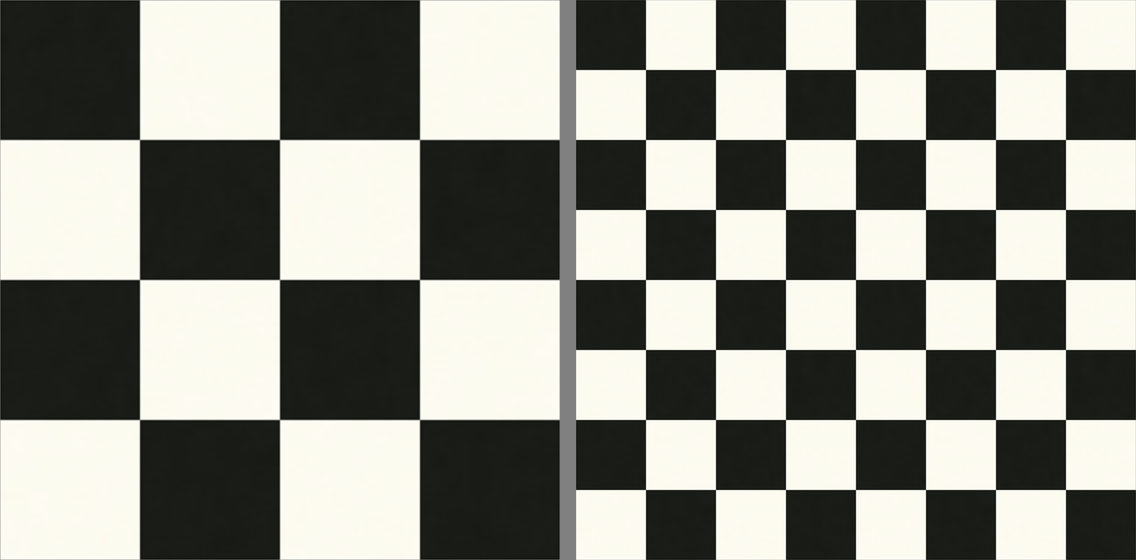
Left: one tile. Right: repeated 2 by 2.
Write a Shadertoy shader that draws this pattern.

```glsl
// Checkerboard of four by four squares, near-black and warm ivory.
// Two smoothed square waves multiply into the checks; wrapping value noise
// adds a faint mottle, and a thin rim sharpens the tone along each edge.

// Integer hash of a lattice point, from 0 to 1
float hash(ivec2 cell) {
    uvec2 q = uvec2(cell) * uvec2(1597u, 3571u);
    uint n = (q.x ^ (q.y << 7)) * 7919u;
    n = (n ^ (n >> 15)) * 74093u;
    n = (n ^ (n >> 13)) * 9973u;
    return float((n >> 8) & 65535u) / 65535.0;
}

// Value noise that repeats after a whole number of lattice cells
float tiledNoise(vec2 uv, ivec2 period) {
    vec2 p = uv * vec2(period);
    ivec2 a = ivec2(floor(p)) % period;
    ivec2 b = (a + 1) % period;
    vec2 t = smoothstep(0.0, 1.0, fract(p));
    return mix(mix(hash(a), hash(ivec2(b.x, a.y)), t.x),
               mix(hash(ivec2(a.x, b.y)), hash(b), t.x), t.y);
}

void mainImage(out vec4 fragColor, in vec2 fragCoord) {
    vec2 uv = fragCoord / iResolution.xy;
    vec2 grid = uv * 4.0;

    // Distance to the nearest edge on each axis, in squares
    vec2 edge = 0.5 - abs(fract(grid) - 0.5);
    vec2 soft = max(vec2(0.006), 2.0 / iResolution.xy);

    // Antialiased square waves; their product alternates the squares
    vec2 wave = (1.0 - 2.0 * mod(floor(grid), 2.0)) * clamp(edge / soft, 0.0, 1.0);
    float ivory = 0.5 + 0.5 * wave.x * wave.y;

    // Broad cloudiness plus a fine, faintly woven grain
    float mottle = 0.5 * tiledNoise(uv, ivec2(28))
                 + 0.25 * tiledNoise(uv, ivec2(96, 40))
                 + 0.25 * tiledNoise(uv, ivec2(48, 128)) - 0.5;

    vec3 dark = vec3(0.100, 0.109, 0.088) + 0.018 * mottle;
    vec3 light = vec3(0.989, 0.984, 0.943) + vec3(0.008, 0.008, 0.020) * mottle;

    // Rim: blacks deepen and whites brighten beside the boundaries
    float rim = 1.0 - smoothstep(0.008, 0.022, min(edge.x, edge.y));
    dark -= 0.035 * rim;
    light += vec3(0.008, 0.010, 0.025) * rim;

    fragColor = vec4(mix(dark, light, ivory), 1.0);
}
```
